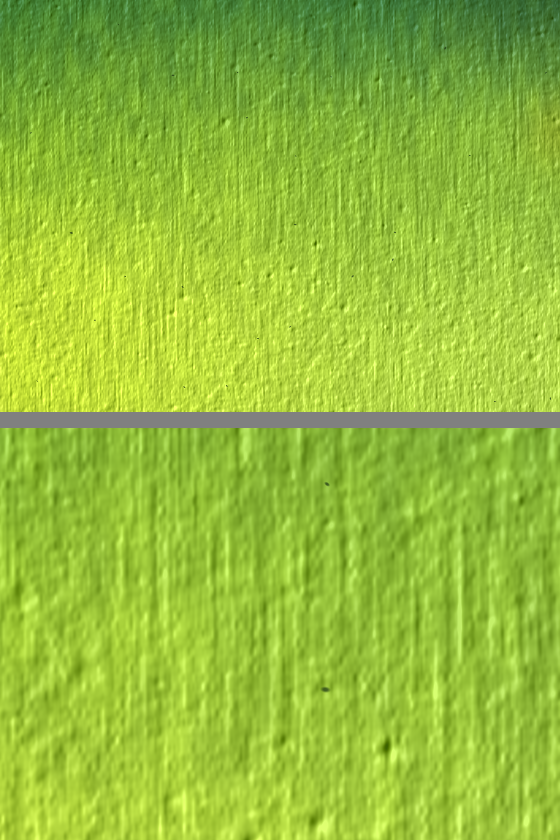
Top: the whole. Bottom: its middle third, enlarged.
A Shadertoy shader for this texture:

```glsl
#define DEEP_GREEN vec3(0.22, 0.46, 0.21)
#define MID_GREEN vec3(0.54, 0.72, 0.20)
#define LIME vec3(0.70, 0.84, 0.26)
#define YELLOW vec3(0.77, 0.88, 0.23)
#define OCHRE vec3(0.62, 0.69, 0.16)
#define LIGHT_SLOPE vec2(0.88, -0.47)
#define RELIEF 0.0054
#define STREAK_FREQ vec2(106.0, 9.0)
#define BUMP_FREQ vec2(66.0, 58.0)
#define PIT_CELL 0.05
#define SPECK_CELL 0.13

float hash(vec2 p) {
    return fract(sin(dot(p, vec2(127.1, 311.7))) * 43758.5453);
}

vec2 hash2(vec2 p) {
    return vec2(hash(p), hash(p + 57.3));
}

float noise(vec2 p) {
    vec2 cell = floor(p), f = fract(p);
    f = f * f * f * (f * (f * 6.0 - 15.0) + 10.0);
    return mix(mix(hash(cell), hash(cell + vec2(1, 0)), f.x),
               mix(hash(cell + vec2(0, 1)), hash(cell + vec2(1, 1)), f.x), f.y);
}

// Scattered round dents, a few of them deep, and some raised blisters
float pits(vec2 p) {
    vec2 q = p / PIT_CELL, base = floor(q);
    float sum = 0.0;
    for (int y = -1; y <= 1; y++)
    for (int x = -1; x <= 1; x++) {
        vec2 cell = base + vec2(x, y);
        vec2 d = (q - cell - hash2(cell)) * PIT_CELL;
        float radius = mix(0.0035, 0.008, hash(cell + 11.7));
        float depth = pow(hash(cell + 23.1), 3.0) * radius * 105.0;
        float side = hash(cell + 37.9) < 0.7 ? -1.0 : 0.7;
        sum += side * depth * exp(-dot(d, d) / (radius * radius));
    }
    return sum;
}

// Brushed paint surface: straight vertical ridges, lumps and fine grain
float paintHeight(vec2 p) {
    vec2 warped = p + vec2(0.003 * noise(p * 9.0), 0.0);
    vec2 turned = mat2(0.8, 0.6, -0.6, 0.8) * p;
    float ridges = 0.19 * noise(warped * STREAK_FREQ)
                 + 0.13 * noise(warped * STREAK_FREQ * vec2(1.9, 2.2) + 31.0);
    float lumps = 0.31 * noise(turned * BUMP_FREQ)
                + 0.17 * noise(turned.yx * BUMP_FREQ * 1.9 + 17.0);
    float grain = 0.10 * noise(p * vec2(260.0, 140.0));
    float brushed = smoothstep(0.2, 0.8, noise(p * vec2(14.0, 6.0) + 7.0));
    return ridges * mix(0.6, 1.35, brushed)
         + lumps * mix(1.25, 0.75, brushed) + grain + pits(p);
}

// Rare tiny dark flecks, stretched in random directions
float specks(vec2 p) {
    vec2 q = p / SPECK_CELL, cell = floor(q);
    vec2 d = (fract(q) - 0.15 - 0.7 * hash2(cell + 71.0)) * SPECK_CELL;
    float angle = 6.2832 * hash(cell + 83.0);
    d = mat2(cos(angle), sin(angle), -sin(angle), cos(angle)) * d;
    d.x *= 0.6;
    float size = mix(0.0012, 0.0025, hash(cell + 91.0));
    float present = step(0.78, hash(cell + 5.0));
    return present * (1.0 - smoothstep(size * 0.3, size * 1.4, length(d)));
}

// Broad colour wash from dark top to yellow lower left
vec3 wash(vec2 uv, vec2 p) {
    float cloud = noise(p * 3.5) - 0.5 + 0.6 * (noise(p * 9.0) - 0.5);
    float mottle = noise(p * vec2(34.0, 20.0)) + noise(p * vec2(60.0, 16.0)) - 1.0;
    float left = 1.0 - smoothstep(0.0, 0.8, uv.x);
    float fall = 1.0 - uv.y + 0.07 * cloud + 0.05 * mottle;
    vec3 color = mix(DEEP_GREEN, MID_GREEN, smoothstep(-0.15, 0.45, fall));
    color = mix(color, LIME, smoothstep(0.36, 0.90, fall));
    color = mix(color, YELLOW, left * smoothstep(0.28, 0.85, fall));
    color.b += 0.05 * (uv.x - 0.4);
    vec2 stain = (uv - vec2(1.0, 0.68)) / vec2(0.07, 0.10);
    color = mix(color, OCHRE, 0.6 * exp(-dot(stain, stain)));
    float corner = smoothstep(0.65, 1.0, uv.x) * smoothstep(0.75, 1.0, uv.y);
    return color * (1.0 - 0.16 * corner) * (1.0 + 0.06 * mottle);
}

void mainImage(out vec4 fragColor, in vec2 fragCoord) {
    vec2 uv = fragCoord / iResolution.xy;
    vec2 p = fragCoord / iResolution.y;

    // Raking light from the upper left
    float stepSize = 0.0011;
    vec2 offset = LIGHT_SLOPE * stepSize;
    float slope = (paintHeight(p + offset) - paintHeight(p - offset)) / (2.0 * stepSize);
    float shade = clamp(slope * RELIEF, -0.7, 0.32);

    vec3 color = wash(uv, p);
    color *= 1.0 + shade * vec3(0.9, 0.75, 1.8);
    color += max(shade - 0.1, 0.0) * vec3(0.15, 0.1, 0.3);
    color = mix(color, vec3(0.13, 0.23, 0.08), 0.75 * specks(p));
    fragColor = vec4(clamp(color, 0.0, 1.0), 1.0);
}
```
